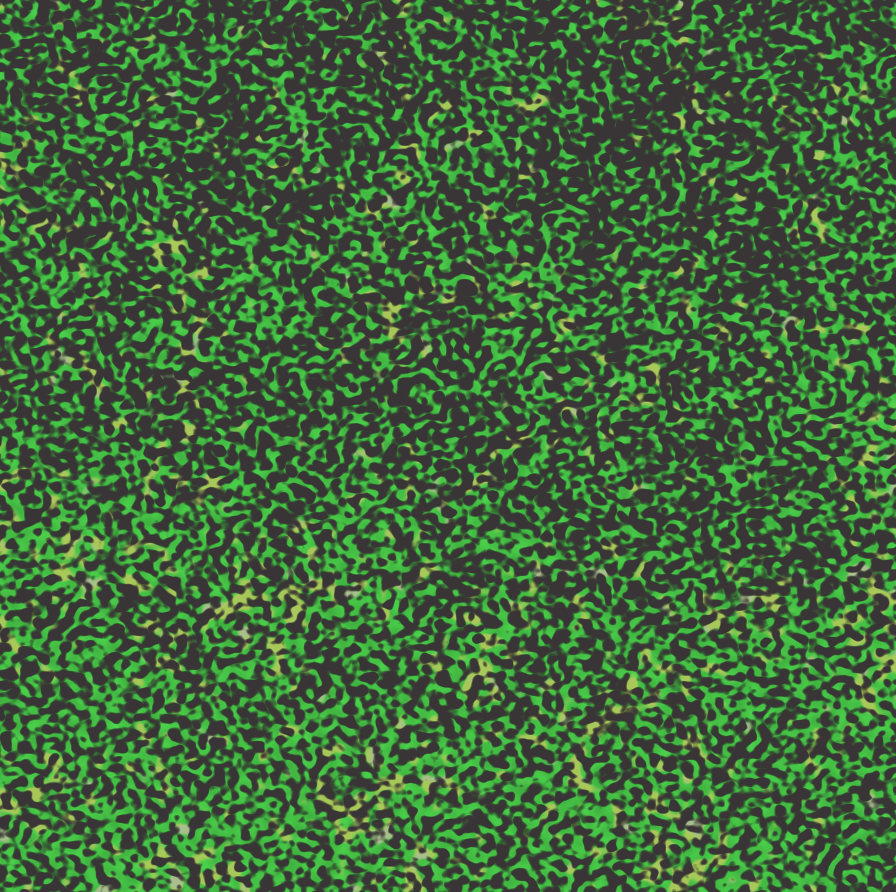
Write a Shadertoy shader that draws this texture.

```glsl
// Broken, worm-like strands of bright green turf with yellow flecks on dark soil.

#define STRAND_FREQ 60.0   // strand network cells per canvas height
#define BREAK_FREQ 100.0   // cells of the noise that cuts strands apart
#define FLECK_FREQ 46.0    // yellow fleck cells per canvas height
#define EDGE_LOW -0.37     // field value where soil ends
#define EDGE_HIGH 0.03     // field value where full green begins
#define DENSITY_SLOPE 0.14 // extra growth towards the bottom
#define SOIL vec3(0.225, 0.203, 0.213)
#define GREEN vec3(0.27, 0.755, 0.27)
#define YELLOW vec3(0.70, 0.79, 0.36)
#define PALE vec3(0.70, 0.75, 0.58)

// Unit gradient from an integer hash of the lattice cell
vec2 cellGradient(vec2 cell) {
    uvec2 q = uvec2(ivec2(cell));
    uint h = q.x * 1597334677u ^ q.y * 3812015801u;
    h = (h ^ (h >> 16)) * 2246822519u;
    h = (h ^ (h >> 13)) * 3266489917u;
    h ^= h >> 16;
    float angle = 6.2831853 * float(h & 65535u) / 65536.0;
    return vec2(cos(angle), sin(angle));
}

float gradientNoise(vec2 p) {
    vec2 cell = floor(p), f = fract(p);
    vec2 u = f * f * f * (f * (f * 6.0 - 15.0) + 10.0);
    vec2 e = vec2(1.0, 0.0);
    float a = dot(cellGradient(cell), f);
    float b = dot(cellGradient(cell + e.xy), f - e.xy);
    float c = dot(cellGradient(cell + e.yx), f - e.yx);
    float d = dot(cellGradient(cell + e.xx), f - e.xx);
    return mix(mix(a, b, u.x), mix(c, d, u.x), u.y);
}

mat2 rotation(float angle) {
    float c = cos(angle), s = sin(angle);
    return mat2(c, s, -s, c);
}

// Broad growth: thicker at the bottom, thinner in wide flat bands
float growth(vec2 p) {
    float bands = gradientNoise(p * vec2(2.5, 7.0) + 3.7);
    float clumps = gradientNoise(rotation(0.5) * p * 15.0 + 21.3);
    return DENSITY_SLOPE * (0.5 - p.y) + 0.14 * bands + 0.14 * clumps;
}

// Ridge network whose lines are cut into short strands
float strandField(vec2 p) {
    vec2 q = p * vec2(0.93, 1.07);
    float ridge = abs(gradientNoise(rotation(0.6) * q * STRAND_FREQ + 11.1));
    float breaks = gradientNoise(rotation(-0.35) * q * BREAK_FREQ + 57.9);
    return 0.85 * breaks - 1.5 * ridge;
}

void mainImage(out vec4 fragColor, in vec2 fragCoord) {
    vec2 p = fragCoord / iResolution.y;
    float density = growth(p);
    float cover = smoothstep(EDGE_LOW, EDGE_HIGH, strandField(p) + density);

    // Leaf colour: green with yellow and a few pale flecks
    float fleck = gradientNoise(rotation(1.1) * p * FLECK_FREQ + 83.2)
                + 0.5 * gradientNoise(p * 9.0 + 40.6) + 0.7 * density;
    float yellowness = smoothstep(0.20, 0.44, fleck);
    float paleness = smoothstep(0.12, 0.35, gradientNoise(p * 31.0 + 130.4));
    float shade = 1.0 + 0.16 * gradientNoise(p * 70.0 + 9.5);
    vec3 leaf = mix(GREEN * shade, mix(YELLOW, PALE, paleness), 0.9 * yellowness);

    // Strand rims are slightly darker than a plain blend
    vec3 color = mix(SOIL, leaf, cover) * (1.0 - 0.5 * cover * (1.0 - cover));
    fragColor = vec4(color, 1.0);
}
```
